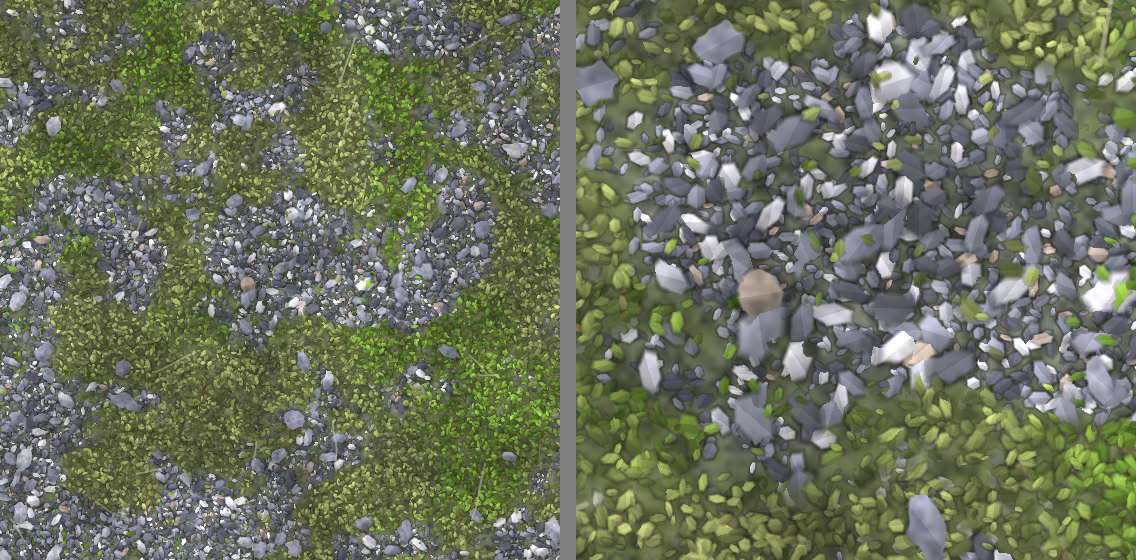
Left: the whole. Right: its middle third, enlarged.
Give the GLSL for this texture, as a WebGL 1 fragment shader.

```glsl
precision highp float;
// Mossy ground: olive soil, angular blue-grey gravel, leafy moss cushions and dry stems.
uniform vec2 u_resolution;

float hash(vec2 p) {
  return fract(sin(dot(p, vec2(127.1, 311.7))) * 43758.5453);
}

float noise(vec2 p) {
  vec2 i = floor(p), f = fract(p);
  f = f * f * (3.0 - 2.0 * f);
  return mix(mix(hash(i), hash(i + vec2(1, 0)), f.x),
             mix(hash(i + vec2(0, 1)), hash(i + vec2(1, 1)), f.x), f.y);
}

// Ground cover: low is gravel, middle is soil, high is moss.
float groundCover(vec2 p) {
  p += 0.05 * vec2(noise(p * 9.0 + 2.0), noise(p * 9.0 + 7.0));
  vec2 q = mat2(0.8, 0.6, -0.6, 0.8) * p;
  return 0.40 * noise(p * vec2(6.5, 8.5) + 3.7) + 0.36 * noise(q * 14.0 + 9.2) + 0.24 * noise(p * 33.0 + 1.5);
}

// Nearest angular grain: x = distance (1 at the rim), y = tone, z = facet light, w = rank.
vec4 grain(vec2 p, float density, float seed, out vec2 centre) {
  p = p * density + seed * 17.3;
  vec4 best = vec4(9.0, 0.0, 0.0, 1.0);
  centre = p;
  for (int y = -1; y <= 1; y++) {
    for (int x = -1; x <= 1; x++) {
      vec2 cell = floor(p) + vec2(x, y);
      vec2 c = cell + vec2(hash(cell + 0.3), hash(cell + 5.1));
      float angle = 6.283 * hash(cell + 8.7);
      float ca = cos(angle), sa = sin(angle);
      vec2 q = mat2(ca, -sa, sa, ca) * (p - c);
      q.y *= 1.0 + 1.1 * hash(cell + 2.9);
      vec2 a = abs(q + 0.35 * q.yx * hash(cell + 6.6));
      float radius = mix(0.3, 0.65, hash(cell + 4.4));
      float d = max(a.x * 0.9 + a.y * 0.45, a.y) / radius;
      if (d < best.x) {
        best = vec4(d, hash(cell + 1.7), dot(p - c, vec2(-0.5, 0.8)) / radius + 0.35 * sign(q.y), hash(cell + 7.9));
        centre = c;
      }
    }
  }
  centre = (centre - seed * 17.3) / density;
  return best;
}

vec3 stoneColour(float tone, float rank) {
  vec3 c = mix(vec3(0.34, 0.35, 0.39), vec3(0.59, 0.60, 0.67), smoothstep(0.0, 0.75, tone));
  c = mix(c, vec3(0.92, 0.91, 0.93), smoothstep(0.68, 1.0, tone));
  float warm = step(0.95, fract(rank * 37.0));
  return mix(c, vec3(0.78, 0.69, 0.60), warm * 0.7);
}

float segment(vec2 p, vec2 a, vec2 b) {
  vec2 v = b - a;
  return length(p - a - v * clamp(dot(p - a, v) / dot(v, v), 0.0, 1.0));
}

void main() {
  vec2 uv = gl_FragCoord.xy / min(u_resolution.x, u_resolution.y);
  float rough = 0.55 * noise(uv * 95.0) + 0.45 * noise(uv * 210.0 + 4.0);
  float clump = noise(uv * 31.0 + 13.0);
  float cover = groundCover(uv);
  vec2 centre;

  // Soil
  vec3 col = mix(vec3(0.20, 0.21, 0.18), vec3(0.53, 0.55, 0.49), rough);
  col = mix(col, col * vec3(1.03, 1.06, 0.86), smoothstep(0.42, 0.54, cover));

  // Gravel, fine to coarse
  for (int i = 0; i < 4; i++) {
    float k = float(i);
    vec4 g = grain(uv, 125.0 / pow(1.5, k), k + 1.0, centre);
    float amount = 0.12 + 0.78 * (1.0 - smoothstep(0.39, 0.55, groundCover(centre)));
    float keep = step(g.w, amount * (1.0 - 0.2 * k));
    vec3 stone = stoneColour(g.y, g.w) * (0.92 + 0.18 * g.z + 0.30 * (rough - 0.5));
    col *= 1.0 - 0.25 * keep * (1.0 - smoothstep(1.0, 1.4, g.x));
    col = mix(col, stone, keep * (1.0 - smoothstep(0.68, 1.05, g.x)));
  }

  // Moss: dark bed, then small leaves
  float lush = smoothstep(0.40, 0.72, noise(uv * 7.0 + 21.0));
  float bed = smoothstep(0.49, 0.59, cover + 0.10 * (rough - 0.5));
  col = mix(col, mix(vec3(0.22, 0.25, 0.14), vec3(0.43, 0.46, 0.28), rough), bed * 0.7);
  for (int i = 0; i < 3; i++) {
    float k = float(i);
    vec4 g = grain(uv, 68.0 + 21.0 * k, k + 11.0, centre);
    float keep = step(g.w, 0.05 + 0.58 * smoothstep(0.47, 0.60, groundCover(centre)));
    vec3 dark = mix(vec3(0.29, 0.32, 0.19), vec3(0.24, 0.34, 0.11), lush);
    vec3 light = mix(vec3(0.66, 0.69, 0.42), vec3(0.55, 0.71, 0.27), lush);
    vec3 leaf = mix(dark, light, g.y) * (0.80 + 0.18 * g.z + 0.40 * clump);
    leaf = mix(leaf, vec3(0.50, 0.42, 0.31), step(0.95, fract(g.w * 53.0)) * 0.6);
    col *= 1.0 - 0.18 * keep * (1.0 - smoothstep(1.0, 1.4, g.x));
    col = mix(col, leaf, keep * (1.0 - smoothstep(0.55, 1.1, g.x)));
  }

  // Sparse larger stones lying on top
  vec4 s = grain(uv, 30.0, 23.0, centre);
  float lone = step(s.w, 0.03 + 0.10 * (1.0 - smoothstep(0.42, 0.56, groundCover(centre))));
  vec3 slab = stoneColour(0.4 + 0.55 * s.y, s.w) * (0.92 + 0.15 * s.z + 0.5 * (rough - 0.5));
  col *= 1.0 - 0.25 * lone * (1.0 - smoothstep(1.0, 1.3, s.x));
  col = mix(col, slab, lone * (1.0 - smoothstep(0.8, 1.0, s.x + 0.6 * (rough - 0.5))));

  // Dry stems
  for (int i = 0; i < 16; i++) {
    float k = float(i);
    vec2 a = vec2(hash(vec2(k, 1.0)), hash(vec2(k, 2.0)));
    float angle = 6.283 * hash(vec2(k, 3.0));
    vec2 b = a + (0.03 + 0.07 * hash(vec2(k, 4.0))) * vec2(cos(angle), sin(angle));
    float d = segment(uv + 0.006 * noise(uv * 30.0), a, b);
    col = mix(col, vec3(0.70, 0.70, 0.58), 0.6 * (1.0 - smoothstep(0.0006, 0.0026, d)));
  }

  // Broad light and shade
  col *= 0.88 + 0.32 * noise(uv * 11.0 + 40.0);
  gl_FragColor = vec4(col, 1.0);
}
```
